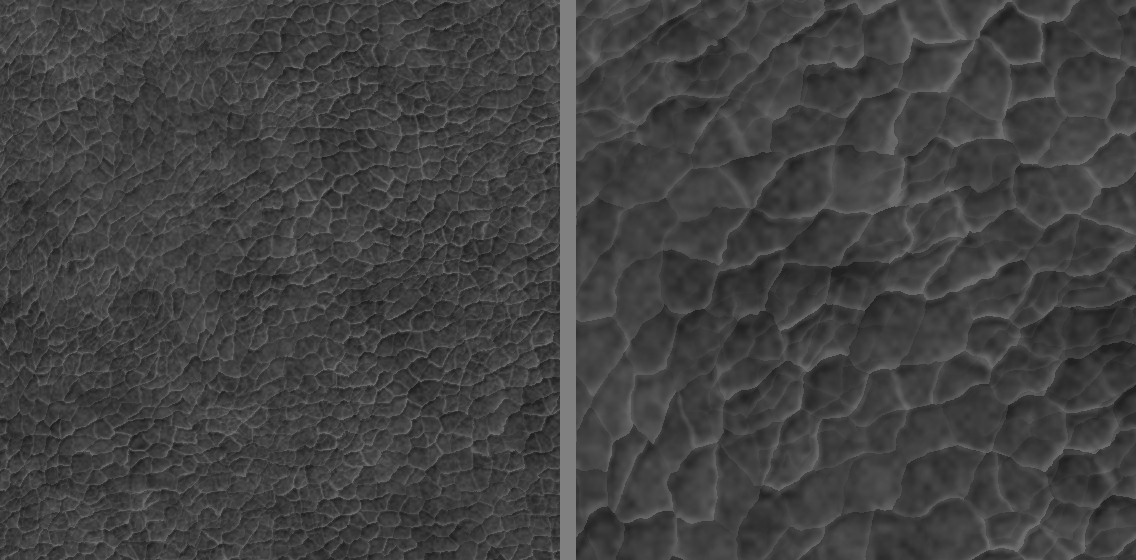
Left: the whole. Right: its middle third, enlarged.
Reproduce this texture procedurally as a WebGL 2 fragment shader.

```glsl
#version 300 es
precision highp float;
// Dark grey leather: pebbled cells parted by fine pale creases, with soft grain.

uniform vec2 u_resolution;
out vec4 fragColor;

float hash(vec2 p) {
    return fract(sin(dot(p, vec2(127.1, 311.7))) * 43758.5453);
}

vec2 hash2(vec2 p) {
    return vec2(hash(p), hash(p + vec2(37.2, 17.9)));
}

float noise(vec2 p) {
    vec2 i = floor(p), f = fract(p);
    f = f * f * (3.0 - 2.0 * f);
    return mix(mix(hash(i), hash(i + vec2(1, 0)), f.x),
               mix(hash(i + vec2(0, 1)), hash(i + vec2(1, 1)), f.x), f.y);
}

float fbm(vec2 p) {
    float sum = 0.0, amplitude = 0.5;
    for (int i = 0; i < 4; i++) {
        sum += amplitude * noise(p);
        p = mat2(1.6, 1.2, -1.2, 1.6) * p + 7.3;
        amplitude *= 0.5;
    }
    return sum / 0.9375;
}

// Metric that lengthens cells along the given angle
mat2 stretchMetric(float angle, float stretch) {
    float c = cos(angle), s = sin(angle);
    return mat2(1.0 / stretch, 0.0, 0.0, stretch) * mat2(c, -s, s, c);
}

vec2 cellPoint(vec2 id) {
    return id + 0.5 + 0.85 * (hash2(id) - 0.5);
}

// Returns crease strength, slope towards the light, rim depth, cell tone
vec4 pebbles(vec2 p, mat2 metric, float width) {
    vec2 base = floor(p), nearestId = base, nearest = vec2(0);
    float best = 1e5;
    for (int y = -2; y <= 2; y++)
    for (int x = -2; x <= 2; x++) {
        vec2 id = base + vec2(x, y);
        vec2 r = metric * (cellPoint(id) - p);
        if (dot(r, r) < best) {
            best = dot(r, r);
            nearest = r;
            nearestId = id;
        }
    }
    float crease = 0.0, slope = 0.0, edge = 1.0;
    for (int y = -2; y <= 2; y++)
    for (int x = -2; x <= 2; x++) {
        if (x == 0 && y == 0) continue;
        vec2 id = nearestId + vec2(x, y);
        vec2 r = metric * (cellPoint(id) - p);
        float d = dot(0.5 * (nearest + r), normalize(r - nearest));
        vec2 outward = normalize(cellPoint(id) - cellPoint(nearestId));
        float strength = mix(0.35, 1.15, hash(nearestId + id));
        crease = max(crease, strength * exp(-d * d / (width * width)));
        slope += strength * dot(outward, vec2(0.5, -0.87)) * exp(-d * d * 22.0);
        edge = min(edge, d);
    }
    return vec4(crease, clamp(slope, -1.0, 1.0), exp(-edge * 6.0), hash(nearestId + 5.5));
}

void main() {
    vec2 uv = gl_FragCoord.xy / u_resolution;

    // Grain direction: steep at the left, shallow at the right and below
    float drift = fbm(uv * 4.0 + 3.1);
    float side = uv.x + 0.35 * (drift - 0.5);
    float steep = (1.0 - smoothstep(0.34, 0.58, side)) * smoothstep(0.12, 0.42, uv.y);
    float angle = mix(0.35, 1.2, steep) + 1.4 * (noise(uv * 5.0 + 9.0) - 0.5);
    float stretch = mix(1.1, 1.32, steep);

    // Wavering skin, with large pebbles and smaller wrinkles
    vec2 waver = vec2(fbm(uv * 42.0), fbm(uv * 42.0 + 21.7)) - 0.5;
    vec2 bend = vec2(noise(uv * 7.0 + 4.0), noise(uv * 7.0 + 15.0)) - 0.5;
    vec2 skin = uv + 0.016 * waver + 0.035 * bend;
    vec4 large = pebbles(skin * 35.0, stretchMetric(angle, stretch), 0.095);
    vec4 small = pebbles(skin * 60.0 + 13.0, stretchMetric(angle + 0.5, stretch), 0.13);

    // Relief fades in worn patches and on the smoother left
    float relief = mix(1.1, 0.85, steep) * mix(0.7, 1.35, fbm(uv * 8.0 + 31.0));
    float creaseFade = mix(0.65, 1.25, noise(uv * 24.0 + 2.0));
    float wrinkles = smoothstep(0.25, 0.7, noise(uv * 11.0 + 6.0));

    float tone = 0.252 + 0.06 * (fbm(uv * 5.0 + 50.0) - 0.5);
    tone += relief * (0.11 * large.x * creaseFade + 0.06 * large.y - 0.055 * large.z);
    tone += 0.035 * (large.w - 0.5);
    tone += wrinkles * (0.055 * small.x + 0.026 * small.y - 0.03 * small.z);

    // Broad clouding, fine mottling and pores
    tone += 0.05 * (noise(uv * 20.0 + 70.0) - 0.5);
    tone += 0.1 * (fbm(uv * 85.0 + 8.0) - 0.5);
    tone += 0.065 * (noise(uv * 210.0) - 0.5);

    fragColor = vec4(vec3(clamp(tone, 0.13, 0.42)), 1.0);
}
```
